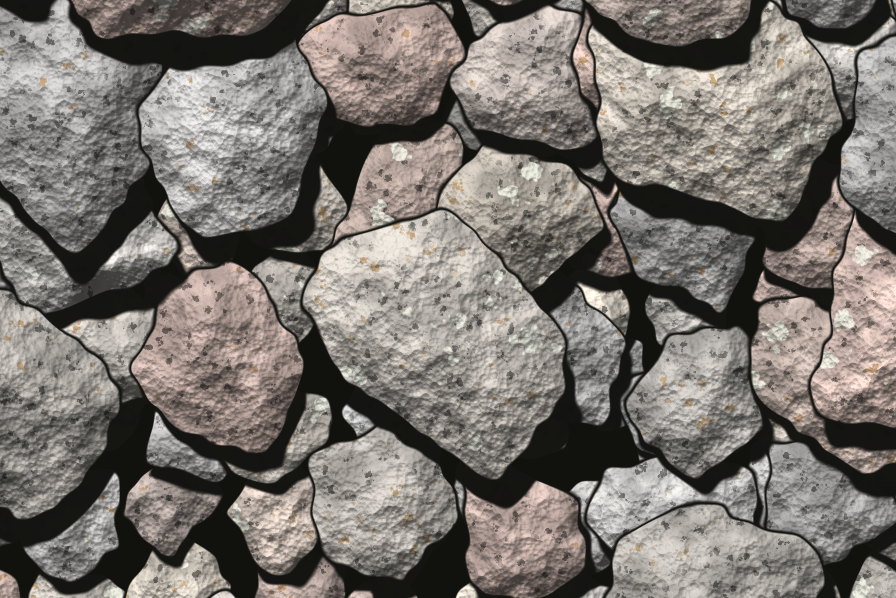
Give the GLSL for this texture, as a Shadertoy shader.

```glsl
const float TAU = 6.2831853;
const vec3 GAP = vec3(0.065, 0.065, 0.056);
const vec3 SLATE = vec3(0.71, 0.71, 0.715);
const vec3 SAND = vec3(0.80, 0.76, 0.71);
const vec3 ROSE = vec3(0.77, 0.68, 0.65);
const vec3 LICHEN = vec3(0.90, 0.91, 0.86);
const vec3 OCHRE = vec3(0.62, 0.46, 0.26);

struct Stone { vec2 centre; float radius; vec2 seed; };

vec2 hash2(vec2 p) {
    vec3 q = fract(p.xyx * vec3(0.1031, 0.1030, 0.0973));
    q += dot(q, q.yzx + 33.33);
    return fract((q.xx + q.yz) * q.zy);
}

mat2 rotation(float a) {
    return mat2(cos(a), sin(a), -sin(a), cos(a));
}

// Distance to the nearest scattered point
float cellular(vec2 p) {
    vec2 cell = floor(p), f = p - cell;
    float nearest = 4.0;
    for (int y = -1; y <= 1; y++)
    for (int x = -1; x <= 1; x++) {
        vec2 o = vec2(x, y);
        vec2 r = o + hash2(cell + o) - f;
        nearest = min(nearest, dot(r, r));
    }
    return sqrt(nearest);
}

float roughness(vec2 p) {
    float sum = 0.0, amp = 0.5;
    for (int i = 0; i < 4; i++) {
        sum += amp * cellular(p);
        p = rotation(0.65) * p * 2.1 + 7.0;
        amp *= 0.55;
    }
    return sum;
}

// Layered sines that make outlines uneven
vec2 wobble(vec2 p) {
    return 0.006 * sin(p.yx * vec2(31.0, 27.0) + 2.0 * sin(p * 17.0))
         + 0.003 * sin(p.yx * vec2(87.0, 79.0) + 2.0 * sin(p * 53.0));
}

// x: signed distance to the outline, y: height of the faceted top
vec2 facets(vec2 p, Stone s) {
    const float CREASE = 20.0;
    vec2 shape = hash2(s.seed + 0.5);
    float stretch = mix(1.0, 1.25, shape.x);
    vec2 q = rotation(shape.y * TAU) * (p - s.centre) / s.radius;
    q *= vec2(1.0 / stretch, stretch);
    float edges = 0.0;
    float faces = exp(-CREASE * (0.36 + 0.6 * dot(q, shape.yx - 0.5)));
    for (int i = 0; i < 7; i++) {
        vec2 r = hash2(s.seed * 1.7 + float(i) * 3.1);
        float a = (float(i) + 0.8 * r.x) / 7.0 * TAU;
        float inside = max(mix(0.70, 1.0, r.y) - dot(q, vec2(cos(a), sin(a))), -2.0);
        float slope = mix(0.35, 1.2, fract(r.x * 7.3 + r.y));
        edges += exp(-CREASE * inside);
        faces += exp(-CREASE * inside * slope);
    }
    return s.radius * vec2(log(edges), -log(faces)) / CREASE;
}

float surface(vec2 p, Stone s) {
    return facets(p + wobble(p), s).y + 0.029 * roughness(p * 13.0);
}

// Lays one jittered grid of stones over those below
void pile(vec2 p, float size, float share, float salt, inout Stone top, inout float lit) {
    vec2 cell = floor(p / size);
    for (int y = -1; y <= 1; y++)
    for (int x = -1; x <= 1; x++) {
        vec2 id = cell + vec2(x, y);
        vec2 seed = id + salt;
        vec2 pick = hash2(seed + 9.3);
        if (pick.x > share) continue;
        vec2 centre = (id + 0.5 + 0.45 * (hash2(seed) - 0.5)) * size;
        Stone s = Stone(centre, size * mix(0.50, 0.66, pick.y), seed);
        if (length(p - centre) > s.radius * 2.0) continue;
        float d = facets(p, s).x;
        if (d < 0.0) {
            top = s;
            lit = smoothstep(0.0, 0.004, -d);
        } else {
            float shadow = facets(p + vec2(-0.09, 0.21) * s.radius, s).x;
            lit *= smoothstep(-0.003, 0.004, shadow) * smoothstep(0.0, 0.006, d);
        }
    }
}

vec3 rockColour(vec2 p, vec2 seed) {
    vec2 kind = hash2(seed + 4.7);
    vec3 colour = mix(SLATE, SAND, kind.x);
    colour = mix(colour, ROSE, smoothstep(0.65, 0.9, kind.y));
    colour *= mix(0.87, 1.09, fract(kind.x * 5.0 + kind.y * 3.0));
    // Broad mottling, dark stains, ochre specks and pale crust
    float patches = roughness(p * 9.0 + seed * 5.0);
    colour *= mix(0.84, 1.12, smoothstep(0.25, 0.65, patches));
    float stains = smoothstep(0.31, 0.23, roughness(p * 30.0));
    colour *= 1.0 - 0.45 * stains * smoothstep(0.6, 0.4, patches);
    float specks = smoothstep(0.30, 0.22, roughness(p * 24.0 + 3.0));
    colour = mix(colour, OCHRE, 0.6 * specks * smoothstep(0.48, 0.58, patches));
    float crust = smoothstep(0.28, 0.24, patches) * step(0.55, kind.x);
    return mix(colour, LICHEN, 0.75 * crust);
}

void mainImage(out vec4 fragColor, in vec2 fragCoord) {
    vec2 p = fragCoord / iResolution.y + 3.0;
    vec2 bent = p + wobble(p);
    Stone top = Stone(vec2(0.0), 0.0, vec2(0.0));
    float lit = 1.0;
    pile(bent, 0.17, 1.0, 11.0, top, lit);
    pile(bent, 0.25, 0.82, 47.0, top, lit);
    pile(bent, 0.36, 0.55, 83.0, top, lit);

    vec3 colour = GAP;
    if (top.radius > 0.0) {
        // Sunlight on the rough facets
        vec2 e = vec2(0.002, 0.0);
        float h = surface(p, top);
        vec2 slope = vec2(surface(p + e.xy, top), surface(p + e.yx, top)) - h;
        vec3 normal = normalize(vec3(-slope / e.x, 1.0));
        float sun = max(dot(normal, normalize(vec3(-0.22, 0.58, 0.78))), 0.0);
        float light = 0.02 + lit * (0.29 + 0.82 * sun);
        colour = GAP * (1.0 - 0.6 * lit) + rockColour(p, top.seed) * light;
    }
    fragColor = vec4(clamp(colour, 0.0, 1.0), 1.0);
}
```
